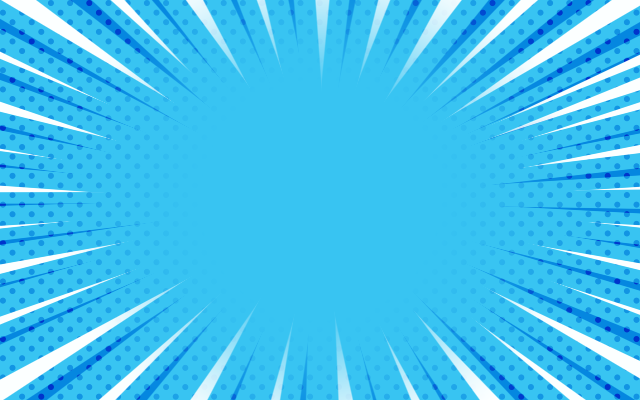
Reproduce this background procedurally as a Shadertoy shader.

```glsl
// Comic burst: white and blue spikes around a clear sky-blue centre, over fading halftone dots.
#define SPIKES 33
#define DOT_PITCH 0.048
#define DOT_RADIUS 0.0075
#define DOT_ORIGIN vec2(0.03125, 0.5604)
#define SKY vec3(0.22, 0.77, 0.95)
#define DOT_BLUE vec3(0.07, 0.58, 0.89)
#define SPIKE_BLUE vec3(0.02, 0.53, 0.88)
#define DEEP_BLUE vec3(0.0, 0.2, 0.8)
#define WHITE vec3(0.99, 1.0, 1.0)

const float TAU = 6.2831853;

float hash(float n) {
    return fract(sin(n * 12.9898) * 43758.5453);
}

// Spike angle: even slots, squeezed together at the upper right and spread at the lower left
float spikeAngle(float k) {
    float squeeze = smoothstep(2.0, 4.0, k) * (1.0 - smoothstep(18.0, 27.0, k));
    return (k + 0.31 - 1.1 * squeeze) * TAU / float(SPIKES);
}

// Coverage of a wedge that opens outward from its tip
float spike(vec2 p, float angle, float tip, float slope, float pixel) {
    vec2 dir = vec2(cos(angle), sin(angle));
    float along = dot(p, dir);
    float across = abs(p.x * dir.y - p.y * dir.x);
    return 1.0 - smoothstep(-0.6 * pixel, 0.6 * pixel, across - slope * (along - tip));
}

// Staggered dot lattice: one square grid plus a copy shifted by half a cell
float halftone(vec2 p, float pixel) {
    vec2 cell = (p - DOT_ORIGIN) / DOT_PITCH;
    vec2 a = fract(cell + 0.5) - 0.5;
    vec2 b = fract(cell) - 0.5;
    float d = min(length(a), length(b)) * DOT_PITCH - DOT_RADIUS;
    return 1.0 - smoothstep(-0.6 * pixel, 0.6 * pixel, d);
}

void mainImage(out vec4 fragColor, in vec2 fragCoord) {
    vec2 pos = fragCoord / iResolution.y;
    vec2 oval = 2.0 * fragCoord / iResolution.xy - 1.0;
    float radius = length(pos - 0.5 * iResolution.xy / iResolution.y);
    float pixel = 1.0 / iResolution.y;

    // Gather both sets of spikes
    float white = 0.0;
    float blue = 0.0;
    for (int i = 0; i < SPIKES; i++) {
        float k = float(i);
        float angle = spikeAngle(k);
        float minor = 1.0 - mod(k, 2.0);
        float side = pow(cos(angle - 2.79), 2.0);
        float tip = 0.56 + 0.17 * side + minor * (0.05 + 0.1 * side);
        float slope = mix(0.055, 0.042, minor) + 0.012 * (hash(k + 3.0) - 0.5);
        white = max(white, spike(oval, angle, tip, slope, 2.0 * pixel));

        float blueAngle = angle + (0.38 + 0.16 * hash(k + 7.0)) * TAU / float(SPIKES);
        float blueTip = 0.56 + 0.28 * hash(k + 21.0);
        float blueSlope = 0.022 + 0.02 * hash(k + 40.0);
        blue = max(blue, spike(oval, blueAngle, blueTip, blueSlope, 2.0 * pixel));
    }

    // Everything fades toward the centre
    float dots = halftone(pos, pixel) * smoothstep(0.26, 0.8, radius);
    blue *= smoothstep(0.15, 0.65, radius);
    white *= smoothstep(0.17, 0.68, radius);

    // Layers from back to front
    vec3 color = mix(SKY, DOT_BLUE, dots);
    color = mix(color, mix(SPIKE_BLUE, DEEP_BLUE, dots), blue);
    color = mix(color, WHITE, white);
    fragColor = vec4(color, 1.0);
}
```
